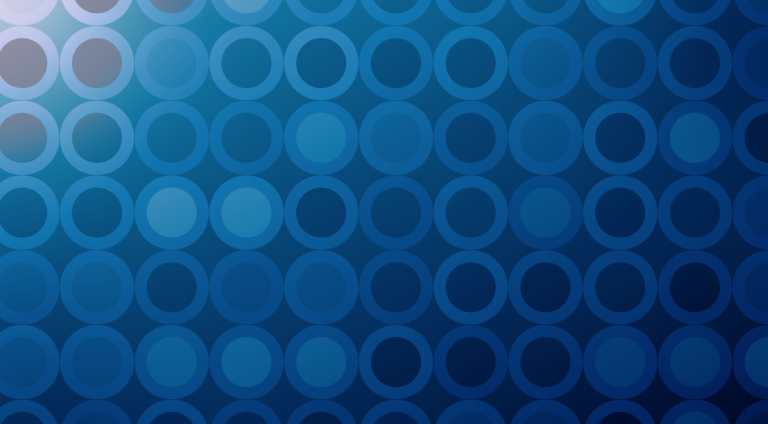
Reproduce this background procedurally as a WebGL 1 fragment shader.

```glsl
precision highp float;
// Grid of touching translucent rings over a diagonal glow, pale at the top left
// and navy at the lower right. One tone field feeds a colour ramp; each ring and
// its inner disc shift that tone by a hashed amount per cell.
uniform vec2 u_resolution;

const float PITCH = 0.1763;          // cell size, in canvas heights
const float RING_RADIUS = 0.0877;
const float DISC_RADIUS = 0.0590;
const vec2 FIRST_CENTER = vec2(0.0524, 0.146);

const vec3 NAVY = vec3(0.00, 0.04, 0.17);
const vec3 DEEP = vec3(0.01, 0.16, 0.35);
const vec3 BLUE = vec3(0.03, 0.30, 0.49);
const vec3 TEAL = vec3(0.07, 0.47, 0.64);
const vec3 PALE = vec3(0.36, 0.62, 0.74);
const vec3 LAVENDER = vec3(0.72, 0.77, 0.86);
const vec3 BLUSH = vec3(0.97, 0.88, 0.88);
const vec3 MAUVE = vec3(0.55, 0.49, 0.56);
const vec3 RING_TINT = vec3(0.0, 0.0, 0.055);

float hash(vec2 p) {
    return fract(sin(dot(p, vec2(127.1, 311.7))) * 43758.5453);
}

// Seven colours, one per whole step of tone.
vec3 ramp(float tone) {
    vec3 c = mix(NAVY, DEEP, clamp(tone, 0.0, 1.0));
    c = mix(c, BLUE, clamp(tone - 1.0, 0.0, 1.0));
    c = mix(c, TEAL, clamp(tone - 2.0, 0.0, 1.0));
    c = mix(c, PALE, clamp(tone - 3.0, 0.0, 1.0));
    c = mix(c, LAVENDER, clamp(tone - 4.0, 0.0, 1.0));
    return mix(c, BLUSH, clamp(tone - 5.0, 0.0, 1.0));
}

// Soft round falloff around a point.
float glow(vec2 p, vec2 center, float falloff) {
    vec2 d = p - center;
    return exp(-falloff * dot(d, d));
}

// Diagonal slope, lit top left corner, two shaded corners.
float lightTone(vec2 p, float aspect) {
    float tone = 1.6 - 0.95 * p.x + 1.9 * p.y;
    tone += 1.5 * glow(p, vec2(0.0, 1.0), 9.0);
    tone -= 0.9 * glow(p, vec2(aspect, 1.0), 8.0);
    return tone - 0.6 * glow(p, vec2(0.0), 8.0);
}

float circleMask(float dist, float radius, float edge) {
    return 1.0 - smoothstep(radius - edge, radius + edge, dist);
}

// Disc is an open hole, a faint fill or a bright fill, by hashed kind.
vec3 discColor(float tone, float ringLift, float kind, float vary) {
    float warmth = 0.7 * smoothstep(2.7, 3.8, tone);
    vec3 hole = mix(ramp(tone - 0.3 * vary), MAUVE, warmth);
    vec3 faint = ramp(tone + ringLift - 0.15) + 0.6 * RING_TINT;
    vec3 bright = ramp(tone + ringLift + 0.3 + 0.35 * vary) + 0.6 * RING_TINT;
    vec3 filled = mix(faint, bright, step(0.74, kind));
    return mix(hole, filled, step(0.50, kind));
}

void main() {
    vec2 p = gl_FragCoord.xy / u_resolution.y;
    float aspect = u_resolution.x / u_resolution.y;
    float edge = 0.8 / u_resolution.y;

    // Repeating cells
    vec2 grid = (p - FIRST_CENTER) / PITCH + 0.5;
    vec2 cell = floor(grid);
    float dist = length(fract(grid) - 0.5) * PITCH;

    // Variation between cells
    float kind = hash(cell + 3.7);
    float vary = hash(cell + 19.3);
    float ringLift = mix(0.35, 0.75, hash(cell + 41.9));

    // Background, ring, then inner disc
    float tone = lightTone(p, aspect);
    vec3 color = ramp(tone);
    vec3 ring = ramp(tone + ringLift) + RING_TINT;
    color = mix(color, ring, circleMask(dist, RING_RADIUS, edge));
    vec3 disc = discColor(tone, ringLift, kind, vary);
    color = mix(color, disc, circleMask(dist, DISC_RADIUS, edge));

    gl_FragColor = vec4(clamp(color, 0.0, 1.0), 1.0);
}
```
